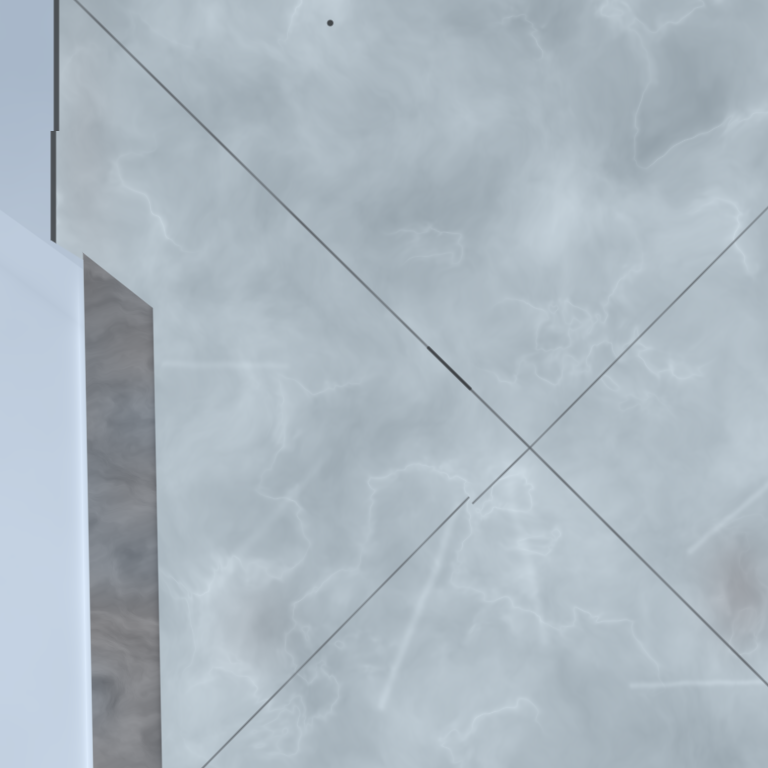
Give the GLSL for this texture, as a Shadertoy shader.

```glsl
// Pale marble floor tiles crossed by two diagonal joints, beside a white panel
// with a grey stone edge. Straight parts are distance functions and half planes;
// the marble is layered value noise with ridged veins and soft stains.
#define MARBLE vec3(0.688, 0.738, 0.772)
#define PANEL vec3(0.705, 0.760, 0.825)
#define STONE vec3(0.475, 0.505, 0.540)
#define JOINT vec3(0.370, 0.390, 0.410)
#define JOINT_HALF 0.0015
#define CLOUD_GAIN 0.22
#define VEIN_GAIN 0.055
#define SOFT 0.0016

float hash(vec2 p) {
    vec3 q = fract(p.xyx * 0.1031);
    q += dot(q, q.yzx + 33.33);
    return fract((q.x + q.y) * q.z);
}

float noise(vec2 p) {
    vec2 i = floor(p), f = fract(p);
    f = f * f * (3.0 - 2.0 * f);
    return mix(mix(hash(i), hash(i + vec2(1, 0)), f.x),
               mix(hash(i + vec2(0, 1)), hash(i + vec2(1, 1)), f.x), f.y);
}

float fbm(vec2 p) {
    float sum = 0.0, gain = 0.5;
    for (int i = 0; i < 5; i++) {
        sum += gain * noise(p);
        p = mat2(1.6, 1.2, -1.2, 1.6) * p + 7.3;
        gain *= 0.5;
    }
    return sum;
}

float segment(vec2 p, vec2 a, vec2 b) {
    vec2 d = b - a;
    return length(p - a - d * clamp(dot(p - a, d) / dot(d, d), 0.0, 1.0));
}

// Positive to the right of the line that climbs from a to b.
float rightOf(vec2 p, vec2 a, vec2 b) {
    vec2 d = normalize(b - a);
    return dot(p - a, vec2(d.y, -d.x));
}

float cover(float d) {
    float w = max(SOFT, 0.7 / iResolution.y);
    return smoothstep(-w, w, d);
}

float stain(vec2 p, vec2 centre, vec2 size) {
    vec2 q = (p - centre) / size;
    return exp(-dot(q, q));
}

float streak(vec2 p, vec2 a, vec2 b, float width) {
    return exp(-pow(segment(p, a, b) / width, 2.0));
}

vec3 marble(vec2 p) {
    vec2 warp = vec2(fbm(p * 6.0), fbm(p * 6.0 + 19.0)) - 0.5;
    vec2 q = p + 0.13 * warp;
    float cloud = fbm(q * 7.0 + 3.0) - 0.48;
    float ridge = 1.0 - abs(2.0 * fbm(q * 9.0 + 31.0) - 1.0);
    float vein = pow(ridge, 14.0) * smoothstep(0.3, 0.65, noise(p * 7.0 + 5.0));
    float fine = fbm(q * vec2(45.0, 32.0)) - 0.48;
    vec3 c = MARBLE + CLOUD_GAIN * cloud + VEIN_GAIN * (vein - 0.25) + 0.05 * fine;

    // Cool and warm stains
    vec2 s = p + 0.06 * warp;
    float cool = stain(s, vec2(0.90, 0.89), vec2(0.05, 0.07))
               + stain(s, vec2(0.98, 0.99), vec2(0.05, 0.03))
               + 0.6 * stain(s, vec2(0.66, 0.96), vec2(0.05, 0.05))
               + 0.7 * stain(s, vec2(0.48, 0.89), vec2(0.04, 0.035))
               + 0.5 * stain(s, vec2(0.86, 0.39), vec2(0.055, 0.07));
    float warm = stain(s, vec2(0.965, 0.23), vec2(0.05, 0.06))
               + 0.35 * stain(s, vec2(0.34, 0.19), vec2(0.06, 0.06))
               + 0.4 * stain(s, vec2(0.11, 0.80), vec2(0.04, 0.17));
    c -= 0.055 * cool + warm * vec3(0.055, 0.085, 0.095);

    // Long pale veins
    vec2 v = p + 0.025 * warp;
    float pale = streak(v, vec2(0.60, 0.34), vec2(0.50, 0.08), 0.006)
               + 0.6 * streak(v, vec2(0.67, 0.37), vec2(0.71, 0.16), 0.007)
               + streak(v, vec2(0.90, 0.28), vec2(1.0, 0.37), 0.005)
               + streak(v, vec2(0.82, 0.105), vec2(1.0, 0.115), 0.004)
               + 0.6 * streak(v, vec2(0.21, 0.525), vec2(0.37, 0.52), 0.005)
               + 0.5 * streak(v, vec2(0.27, 0.22), vec2(0.43, 0.41), 0.007);
    return c + 0.05 * pale;
}

void mainImage(out vec4 fragColor, in vec2 fragCoord) {
    vec2 p = fragCoord / iResolution.xy;
    vec3 col = marble(p);

    // Tile joints, with a small step in the rising one
    vec2 cross0 = vec2(0.690, 0.417);
    float falling = min(segment(p, vec2(0.093, 1.005), cross0), segment(p, cross0, vec2(1.01, 0.098)));
    float rising = min(segment(p, cross0, vec2(1.01, 0.740)), segment(p, cross0, vec2(0.616, 0.345)));
    rising = min(rising, segment(p, vec2(0.610, 0.352), vec2(0.260, -0.004)));
    float wear = 0.62 + 0.4 * noise(p * 24.0);
    col = mix(col, JOINT, wear * cover(JOINT_HALF - falling));
    col = mix(col, JOINT, 0.85 * wear * cover(JOINT_HALF * 0.8 - rising));
    float chip = segment(p, vec2(0.558, 0.547), vec2(0.612, 0.494));
    col = mix(col, JOINT * 0.55, 0.8 * cover(0.0019 - chip));
    col = mix(col, JOINT * 0.7, cover(0.004 - length(p - vec2(0.430, 0.970))));

    // Grey stone edge
    float inner = rightOf(p, vec2(0.121, 0.0), vec2(0.108, 0.674));
    float outer = rightOf(p, vec2(0.211, 0.0), vec2(0.199, 0.599));
    float slope = 0.674 - 0.79 * (p.x - 0.104) - p.y;
    float grain = fbm(p * vec2(16.0, 38.0) + 4.0 * fbm(p * 9.0)) - 0.48;
    vec3 stone = STONE + 0.19 * grain + vec3(0.03, 0.0, -0.025) * noise(p * 11.0);
    stone -= 0.09 * exp(-abs(outer) / 0.004);
    col = mix(col, stone, cover(min(min(inner, -outer), slope)));

    // White panel: narrow upper part, ledge, wider lower part
    float upperEdge = p.y > 0.83 ? 0.070 : 0.066;
    float upper = min(upperEdge - p.x, p.y - 0.66);
    float lower = min(-inner, 0.685 - 0.62 * (p.x - 0.070) - p.y);
    float ledge = 0.727 - 0.72 * p.x - p.y;
    vec3 panel = PANEL - vec3(0.045, 0.040, 0.035) * smoothstep(0.65, 0.95, p.y);
    panel += 0.035 * cover(ledge) - 0.02 * exp(-abs(0.655 - 0.75 * p.x - p.y) / 0.012);
    panel += 0.025 * smoothstep(0.62, 0.25, p.y) + 0.018 * (fbm(p * 9.0) - 0.5);
    panel += 0.10 * exp(-abs(inner + 0.007) / 0.007) * smoothstep(0.68, 0.55, p.y);
    float gap = min(upperEdge + 0.007 - p.x, p.y - 0.682);
    col = mix(col, JOINT * 0.7, 0.9 * cover(gap));
    col = mix(col, panel, cover(max(upper, lower)));

    fragColor = vec4(clamp(col, 0.0, 1.0), 1.0);
}
```
